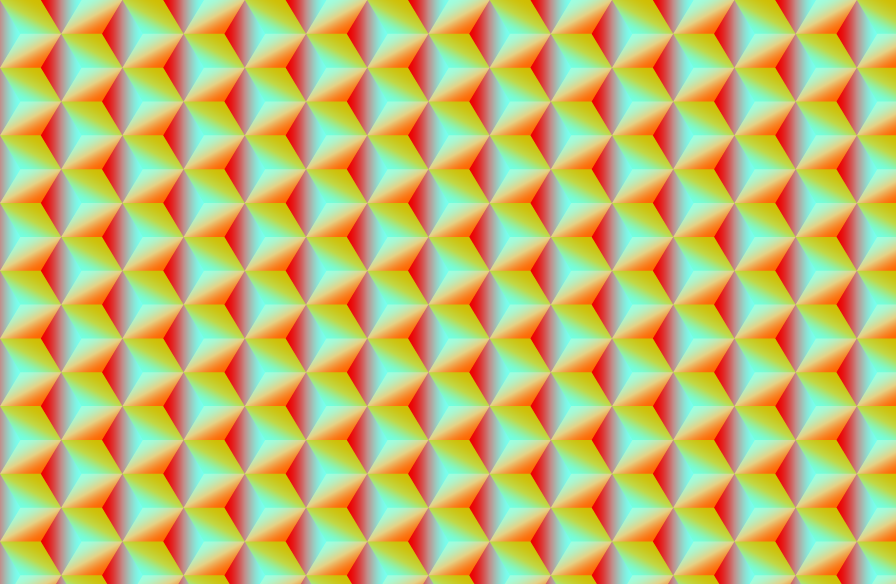
Give the GLSL for this pattern, as a Shadertoy shader.

```glsl
const float SQRT3 = 1.7320508;
const vec2 NODE_STEP = vec2(0.1048, 0.1159); // column and row spacing, in canvas heights
const int SAMPLES = 4;

// Offset from the nearest centre of a grid of unit-sided hexagons
vec2 hexLocal(vec2 p) {
    vec2 period = vec2(3.0, SQRT3);
    vec2 a = mod(p, period) - 0.5 * period;
    vec2 b = mod(p - 0.5 * period, period) - 0.5 * period;
    return dot(a, a) < dot(b, b) ? a : b;
}

// Three-stop gradient, eased at both ends
vec3 ramp(vec3 hot, vec3 middle, vec3 cool, float t) {
    float s = 2.0 * smoothstep(0.0, 1.0, t);
    return s < 1.0 ? mix(hot, middle, s) : mix(middle, cool, s - 1.0);
}

// Each hexagon is split into three rhombi, shaded from its centre outwards
vec3 cubeColor(vec2 p) {
    float right = p.x;
    float upper = dot(p, vec2(-0.5, 0.5 * SQRT3));
    float lower = dot(p, vec2(-0.5, -0.5 * SQRT3));

    if (right > max(upper, lower))
        return ramp(vec3(0.93, 0.0, 0.0), vec3(0.76, 0.55, 0.54), vec3(0.47, 1.0, 0.93), right);
    if (upper > lower)
        return ramp(vec3(1.0, 0.40, 0.0), vec3(0.90, 0.82, 0.52), vec3(0.62, 1.0, 0.88), upper);
    return ramp(vec3(0.82, 0.74, 0.0), vec3(0.75, 0.85, 0.28), vec3(0.45, 1.0, 0.88), lower);
}

// Tiling anchored at the top left corner of the canvas
vec3 tiling(vec2 uv, vec2 nodeStep) {
    vec2 p = (uv - vec2(0.0, 1.0)) / nodeStep * vec2(1.5, SQRT3);
    return cubeColor(hexLocal(p - vec2(1.0, 0.0)));
}

void mainImage(out vec4 fragColor, in vec2 fragCoord) {
    // Average a grid of subsamples to smooth the facet edges
    vec3 color = vec3(0.0);
    for (int j = 0; j < SAMPLES; j++) {
        for (int i = 0; i < SAMPLES; i++) {
            vec2 jitter = (vec2(i, j) + 0.5) / float(SAMPLES) - 0.5;
            color += tiling((fragCoord + jitter) / iResolution.y, NODE_STEP);
        }
    }
    fragColor = vec4(color / float(SAMPLES * SAMPLES), 1.0);
}
```
